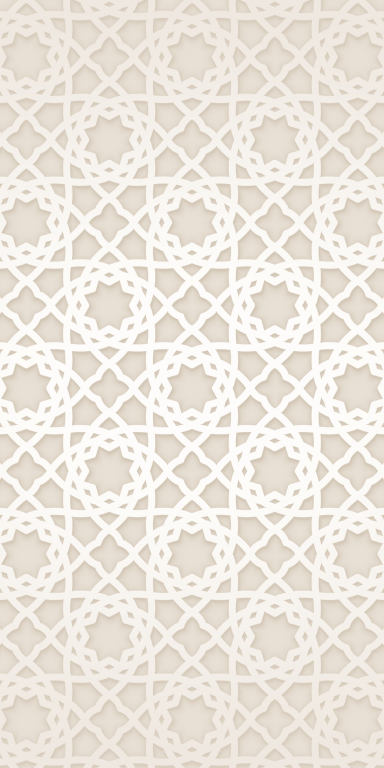
Write a WebGL 2 fragment shader that draws this pattern.

```glsl
#version 300 es
precision highp float;

uniform vec2 u_resolution;
out vec4 outColor;

// Layout, in canvas widths
const float HALF_CELL = 0.2157;             // star to nearest cross
const vec2 STAR_OFFSET = vec2(0.0, -0.011); // central star from canvas centre

// Lattice shape, in half cells
const float BAND = 0.043;                   // half width of a band
const float APEX = 0.7071;                  // petal tip radius
const float STAR_TIP = 0.394;
const float STAR_NOTCH = 0.283;
const float LOBE_NOTCH = 0.135;
const float PETAL_BOW = 0.384;              // half the turn of each arc
const float LOBE_BOW = 0.42;
const float EDGE_BOW = 0.03;

// Relief and colour
const vec2 LIGHT = vec2(-0.008, 0.022);
const float SHADOW_SOFTNESS = 0.042;
const float SHADOW_STRENGTH = 0.85;
const vec3 WHITE = vec3(0.995, 0.99, 0.98);
const vec3 DIM_BAND = vec3(0.935, 0.908, 0.878);
const vec3 FLOOR = vec3(0.91, 0.88, 0.838);
const vec3 SHADE = vec3(0.815, 0.765, 0.695);

const float EIGHTH = 0.785398;

mat2 rotation(float a) {
    float c = cos(a), s = sin(a);
    return mat2(c, s, -s, c);
}

// Distance to an arc from a to b that bulges to the right of its chord
float arcDistance(vec2 p, vec2 a, vec2 b, float bow) {
    vec2 chord = b - a;
    float halfLength = 0.5 * length(chord);
    vec2 dir = normalize(chord);
    vec2 rel = p - 0.5 * (a + b);
    vec2 q = vec2(abs(dot(rel, dir)), dot(rel, vec2(dir.y, -dir.x)));
    float radius = halfLength / sin(bow);
    vec2 fromCentre = q + vec2(0.0, radius * cos(bow));
    bool inSector = fromCentre.x * cos(bow) < fromCentre.y * sin(bow);
    return inSector ? abs(length(fromCentre) - radius)
                    : length(q - vec2(halfLength, 0.0));
}

// Eightfold rosette: petal arcs running into the edges of a star
float rosette(vec2 p) {
    vec2 mirror = vec2(-sin(0.5 * EIGHTH), cos(0.5 * EIGHTH));
    p -= 2.0 * max(dot(p, mirror), 0.0) * mirror;
    vec2 apex = vec2(0.0, APEX);
    vec2 tip = STAR_TIP * vec2(mirror.y, -mirror.x);
    vec2 notch = vec2(STAR_NOTCH, 0.0);
    float d = 1e3;
    for (int k = 0; k < 3; k++) {
        mat2 turn = rotation(EIGHTH * float(k));
        for (float side = -1.0; side < 2.0; side += 2.0) {
            vec2 q = turn * vec2(p.x, side * p.y);
            d = min(d, arcDistance(q, tip, apex, PETAL_BOW));
            d = min(d, arcDistance(q, notch, tip, EDGE_BOW));
        }
    }
    return d;
}

// Signed distance to the bands; stars and crosses alternate
float lattice(vec2 p) {
    vec2 q = abs(mod(p + 1.0, 2.0) - 1.0);
    if (q.x + q.y > 1.0) q = 1.0 - q;
    if (q.y > q.x) q = q.yx;
    vec2 fromCross = vec2(1.0 - q.x, q.y);
    float lobe = arcDistance(fromCross, vec2(1.0 - APEX, 0.0),
                             vec2(LOBE_NOTCH), LOBE_BOW);
    return min(rosette(q), lobe) - BAND;
}

void main() {
    vec2 centred = (gl_FragCoord.xy - 0.5 * u_resolution) / u_resolution.x;
    vec2 p = (centred - STAR_OFFSET) / HALF_CELL;
    float pixel = 1.0 / (u_resolution.x * HALF_CELL);

    // Light fades away from the middle
    float fade = smoothstep(0.2, 1.05, length(centred * vec2(0.65, 1.0)));

    // Recessed floor with a soft shadow under the bands
    float shadow = exp(-max(lattice(p + LIGHT), 0.0) / SHADOW_SOFTNESS);
    float strength = SHADOW_STRENGTH * mix(1.0, 0.75, fade);
    vec3 ground = mix(FLOOR, SHADE, shadow * strength);

    // Raised bands
    float cover = 1.0 - smoothstep(-0.75 * pixel, 0.75 * pixel, lattice(p));
    vec3 color = mix(ground, mix(WHITE, DIM_BAND, fade), cover);
    outColor = vec4(color, 1.0);
}
```
